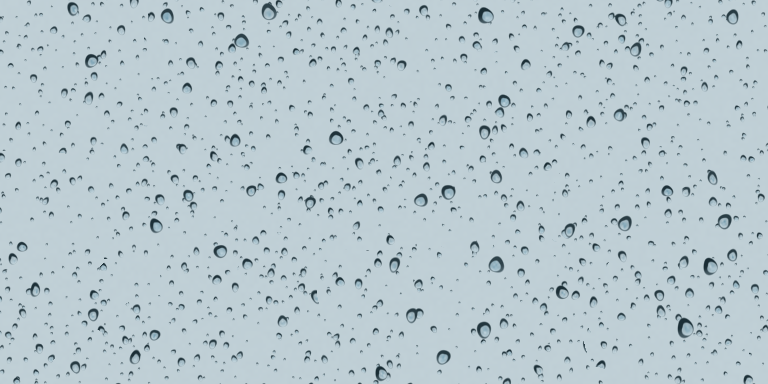
Give the GLSL for this texture, as a WebGL 1 fragment shader.

```glsl
precision highp float;
uniform vec2 u_resolution;

const vec3 GLASS = vec3(0.750, 0.812, 0.838);
const vec3 RIM_DARK = vec3(0.10, 0.175, 0.205);
const vec3 BODY = vec3(0.54, 0.63, 0.67);
const vec3 BODY_BLUE = vec3(0.42, 0.60, 0.68);
const vec3 GLINT = vec3(0.79, 0.86, 0.89);
const float EDGE = 0.0022;      // edge softness, in canvas heights
const float MAX_TILT = 0.45;
const float GRAIN = 0.008;
const float CLUSTER_SCALE = 4.5;

float hash(vec2 p) {
  vec3 q = fract(vec3(p.xyx) * 0.1031);
  q += dot(q, q.yzx + 33.33);
  return fract((q.x + q.y) * q.z);
}

vec2 hash2(vec2 p) {
  return vec2(hash(p + 17.3), hash(p + 71.9));
}

float noise(vec2 p) {
  vec2 i = floor(p), f = fract(p);
  f = f * f * (3.0 - 2.0 * f);
  return mix(mix(hash(i), hash(i + vec2(1.0, 0.0)), f.x),
             mix(hash(i + vec2(0.0, 1.0)), hash(i + 1.0), f.x), f.y);
}

mat2 rotation(float a) {
  float c = cos(a), s = sin(a);
  return mat2(c, s, -s, c);
}

// Coverage of a shape from its signed distance
float cover(float d) {
  float e = max(EDGE, 0.55 / u_resolution.y);
  return 1.0 - smoothstep(-e, e, d);
}

// One drop: dark rim thick at the top, pale lens shifted downwards
vec3 drop(vec3 col, vec2 p, float radius, float open, vec2 id) {
  vec2 shape = hash2(id + 5.0), tone = hash2(id + 9.0);
  p = rotation((shape.x - 0.5) * 2.0 * MAX_TILT) * p;
  vec2 q = p / (radius * vec2(1.0, mix(1.02, 1.38, shape.y)));
  q.x *= 1.0 + 0.16 * q.y * (tone.x - 0.3);
  float a = atan(q.y, q.x + 0.00001);
  float wobble = 1.0 + 0.06 * sin(2.0 * a + 6.3 * tone.x)
                     + 0.05 * sin(3.0 * a + 6.3 * tone.y);
  float inside = cover((length(q) * wobble - 1.0) * radius);

  // The lens opens towards the bottom in small drops
  vec2 lensShift = vec2(0.36 * (tone.y - 0.35), -mix(0.17, 0.42, open));
  float lensSize = mix(0.66, 0.83, open);
  float lens = cover((length(q - lensShift) * wobble - lensSize) * radius);
  float core = 1.0 - smoothstep(0.12, 0.50, length((q - lensShift) * vec2(1.0, 0.75)));
  float streak = noise(q * 2.6 + id);

  vec3 body = mix(BODY, BODY_BLUE, tone.x * tone.x);
  body = mix(body, GLASS, mix(0.40, 0.72, open) + 0.3 * (streak - 0.5));
  body = mix(body, GLINT, (1.0 - smoothstep(-0.8, -0.1, q.y)) * 0.6);
  body = mix(body, mix(BODY_BLUE, GLINT, streak), core * (1.0 - open) * 0.75);

  float fade = mix(1.0, smoothstep(-0.75, 0.25, q.y), mix(0.3, 0.95, open));
  vec3 rim = mix(BODY, RIM_DARK, fade * mix(0.82, 1.0, tone.y));
  return mix(col, mix(rim, body, lens), inside);
}

// Scattered drops on a jittered, turned grid; each stays within its cell
vec3 scatter(vec3 col, vec2 p, float cell, vec2 sizes, float chance, float open, float seed) {
  mat2 turn = rotation(seed);
  vec2 g = turn * p / cell + seed * 13.0;
  vec2 id = floor(g) + 100.0 + seed * 50.0;
  vec2 pick = hash2(id);
  float radius = mix(sizes.x, sizes.y, pick.x * pick.x);
  float room = max(0.0, 1.0 - 2.0 * (1.45 * radius + EDGE) / cell);
  vec2 centre = 0.5 + (hash2(id + 31.0) - 0.5) * room;
  float density = chance * mix(0.6, 1.4, noise(p * CLUSTER_SCALE + seed * 7.0));
  vec2 local = ((fract(g) - centre) * cell) * turn;
  return pick.y < density ? drop(col, local, radius, open, id) : col;
}

void main() {
  vec2 p = gl_FragCoord.xy / u_resolution.y;
  vec3 col = GLASS + GRAIN * (noise(p * 90.0) - 0.5);

  // From fine mist to the large drops
  col = scatter(col, p, 0.034, vec2(0.0020, 0.0038), 0.42, 1.00, 0.4);
  col = scatter(col, p, 0.043, vec2(0.0042, 0.0074), 0.56, 0.90, 1.1);
  col = scatter(col, p, 0.072, vec2(0.0074, 0.0125), 0.47, 0.55, 2.0);
  col = scatter(col, p, 0.122, vec2(0.0125, 0.0205), 0.34, 0.12, 2.7);

  gl_FragColor = vec4(col, 1.0);
}
```
